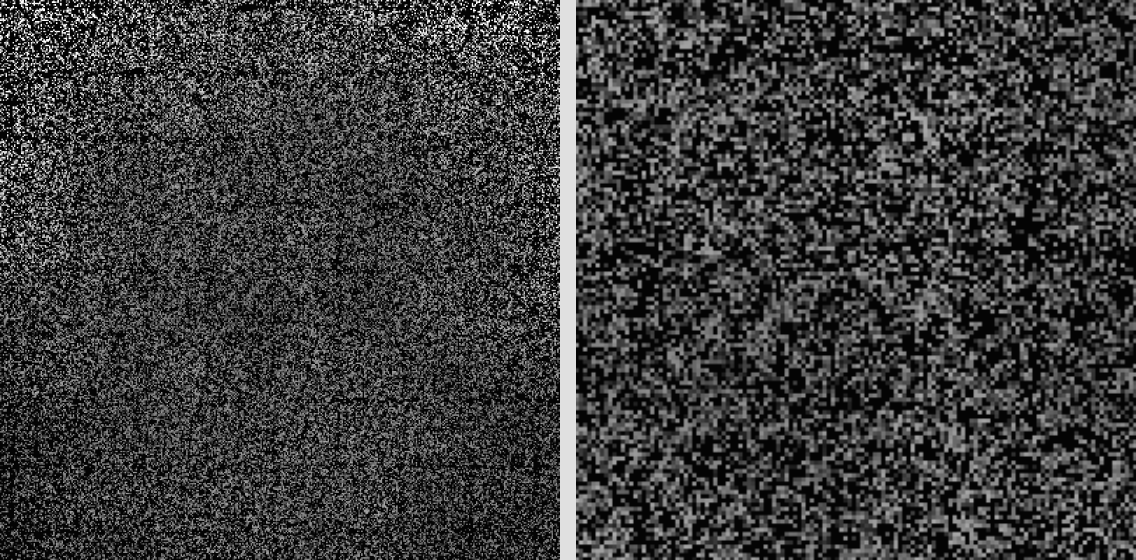
Left, the full canvas; right, a detail of the centre.
Give the GLSL for this texture, as a WebGL 2 fragment shader.

```glsl
#version 300 es
precision highp float;
// Fine monochrome grain: soft grey specks on black, sparser and brighter toward the upper corners.

uniform vec2 u_resolution;
out vec4 fragColor;

const float GRAIN_COUNT = 400.0;   // grains across the canvas
const float SEAM_PERIOD = 0.117;   // spacing of the faint dark seams
const float BLACK_LEVEL = 0.015;

// Integer hash of a lattice point, 0 to 1
float hash(vec2 cell, uint seed) {
    uvec2 q = uvec2(ivec2(cell) + 4096);
    uint n = q.x * 1597334677u ^ q.y * 3812015801u ^ seed * 2798796415u;
    n = (n ^ (n >> 16)) * 2146121005u;
    n = (n ^ (n >> 15)) * 2221713035u;
    n ^= n >> 16;
    return float(n >> 8) / 16777216.0;
}

float valueNoise(vec2 p, uint seed) {
    vec2 i = floor(p);
    vec2 f = fract(p);
    f = f * f * (3.0 - 2.0 * f);
    float low = mix(hash(i, seed), hash(i + vec2(1, 0), seed), f.x);
    float high = mix(hash(i + vec2(0, 1), seed), hash(i + vec2(1, 1), seed), f.x);
    return mix(low, high, f.y);
}

// Strength of a soft line repeated along one axis
float seam(float x, float offset) {
    float d = abs(fract((x - offset) / SEAM_PERIOD + 0.5) - 0.5) * SEAM_PERIOD;
    return 1.0 - smoothstep(0.001, 0.007, d);
}

// How thinly the grains are spread: 0 in the middle, 1 at the far corners
float sparseness(vec2 uv) {
    float d = length((uv - vec2(0.53, 0.43)) * vec2(1.1, 0.92));
    float patches = valueNoise(uv * 5.0, 3u) - 0.5;
    return smoothstep(0.27, 0.80, d + 0.16 * patches);
}

// Brightness of a single grain
float grain(vec2 cell) {
    vec2 uv = (cell + 0.5) / GRAIN_COUNT;
    float sparse = sparseness(uv);
    float top = smoothstep(0.15, 0.80, uv.y);

    float seams = max(seam(uv.x, 0.02), seam(uv.y, 0.05));
    seams *= valueNoise(uv * 14.0, 5u);
    float clump = valueNoise(cell / 1.9, 7u) - 0.5;
    float chance = mix(0.60, 0.38, sparse) + 0.85 * clump - 0.30 * seams;

    float level = mix(0.37, 0.76, sparse * top);
    level *= 0.87 + 0.26 * valueNoise(uv * 9.0, 11u);
    level *= 0.3 + 1.4 * hash(cell, 13u);
    return hash(cell, 17u) < chance ? level : BLACK_LEVEL;
}

// Blend of the four nearest grains with an edge of the given width
float grainField(vec2 p, float edge) {
    vec2 i = floor(p - 0.5);
    vec2 t = clamp((fract(p - 0.5) - 0.5) / edge + 0.5, 0.0, 1.0);
    float low = mix(grain(i), grain(i + vec2(1, 0)), t.x);
    float high = mix(grain(i + vec2(0, 1)), grain(i + vec2(1, 1)), t.x);
    return mix(low, high, t.y);
}

void main() {
    float size = min(u_resolution.x, u_resolution.y);
    vec2 uv = gl_FragCoord.xy / size;
    float edge = clamp(0.85 * GRAIN_COUNT / size, 0.5, 1.0);
    float shade = grainField(uv * GRAIN_COUNT, edge);
    fragColor = vec4(vec3(clamp(shade, 0.0, 1.0)), 1.0);
}
```
